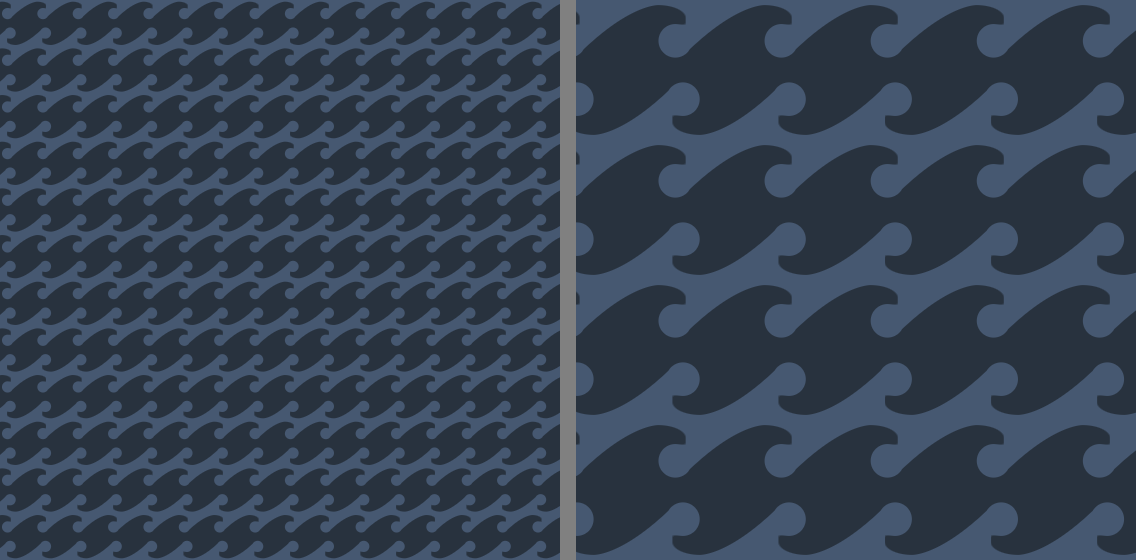
Left, the full canvas; right, a detail of the centre.
Give the GLSL for this pattern, as a Shadertoy shader.

```glsl
// Rows of curling waves: pale bands whose crests break into round curls on both sides.
// One crest is a signed distance built from a ramp, a neck and a ball; wrapping
// repeats it along the row and a half turn gives the lower side of each band.

const float ROWS = 12.0;
const float ROW_HEIGHT = 96.0;    // design units per row
const float WAVE_LENGTH = 72.75;  // design units per crest
const float NECK_X = 31.75;       // neck position, from the centre of symmetry
const float FLOOR_Y = 3.5;        // half the thinnest part of a band

const vec3 NAVY = vec3(0.157, 0.196, 0.243);
const vec3 SLATE = vec3(0.274, 0.345, 0.443);

// Union of two distances with a circular fillet in the corner.
float roundUnion(float a, float b, float radius) {
    vec2 corner = max(radius - vec2(a, b), 0.0);
    return max(radius, min(a, b)) - length(corner);
}

float circle(vec2 p, vec2 center, float radius) {
    return length(p - center) - radius;
}

// Back of the wave: a power curve climbing from its trough.
float rampDistance(vec2 p, float troughX, float steepness, float power) {
    float run = max(p.x - troughX, 0.001);
    float rise = steepness * pow(run, power);
    float slope = power * rise / run;
    return (p.y - FLOOR_Y - rise) / sqrt(1.0 + slope * slope);
}

// Distance to one crest; p.x runs from one neck to the next, p.y is upward.
float crestDistance(vec2 p) {
    const vec2 ball = vec2(7.25, 28.0);
    const float ballRadius = 11.5;
    const float troughX = 19.0;
    const float hollowHeight = 9.0;

    // Elliptical hollow under the curl, closed by a rounded tip
    float neck = max(p.x * hollowHeight / troughX, p.y - ball.y);
    float hollow = roundUnion(neck, p.y - FLOOR_Y, hollowHeight);
    float curl = roundUnion(hollow, circle(p, ball, ballRadius), 3.0);

    // Ramp leading up to the next curl
    float ramp = rampDistance(p, troughX, 0.056, 1.6);
    float nextBall = circle(p, ball + vec2(WAVE_LENGTH, 0.0), ballRadius);
    return min(curl, min(ramp, nextBall));
}

// Distance to the repeated bands.
float bandDistance(vec2 p) {
    p.x -= 0.75 * WAVE_LENGTH;
    p.y -= ROW_HEIGHT * floor(p.y / ROW_HEIGHT + 0.5);
    p *= p.y < 0.0 ? -1.0 : 1.0;  // half turn for the lower side
    p.x = mod(p.x - NECK_X, WAVE_LENGTH);
    return crestDistance(p);
}

void mainImage(out vec4 fragColor, in vec2 fragCoord) {
    float pixelSize = ROWS * ROW_HEIGHT / iResolution.y;
    float d = bandDistance(fragCoord * pixelSize);
    float coverage = clamp(0.5 - d / pixelSize, 0.0, 1.0);
    fragColor = vec4(mix(NAVY, SLATE, coverage), 1.0);
}
```
